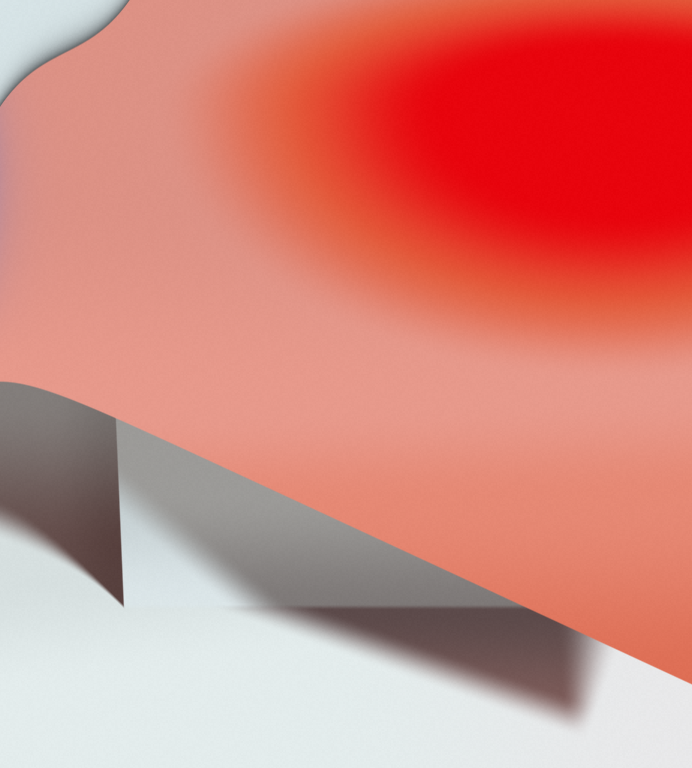
This background is drawn by a WebGL 1 fragment shader. Its source:

```glsl
precision highp float;
// A curved salmon sheet with a red glow, floating over a pale floor, a grey wall and soft shadows.
uniform vec2 u_resolution;

float hash(vec2 p) {
  return fract(sin(dot(p, vec2(12.99, 78.23))) * 43758.5);
}

// Soft step: 0 below -width, 1 above +width
float soft(float d, float width) {
  return smoothstep(-width, width, d);
}

// Lower rim of the sheet: a straight slope that levels out at the left
float lowerRim(float x) {
  return 0.5265 - 0.463 * x - 0.0235 * exp(-x / 0.05);
}

// Upper left rim of the sheet: an S-shaped curve
float upperRim(float x) {
  return 0.861 + x * (1.467 + x * (-11.2 + x * 43.7));
}

vec3 roomColor(vec2 p, float aa) {
  // Floor, with a faint shade close to the wall
  vec3 floorColor = mix(vec3(0.89, 0.925, 0.925), vec3(0.91, 0.91, 0.915), smoothstep(0.4, 0.9, p.x));
  floorColor -= 0.05 * smoothstep(0.1, 0.24, p.y - 0.12 * p.x);

  // Shadow on the floor, bounded by a slanted lower side and a blurred right side
  float slant = p.y - 0.2096 + 0.356 * (p.x - 0.332);
  float shadow = soft(slant - 0.004, 0.026);
  float sideX = 0.755 + 0.14 * (p.y - 0.0625);
  shadow *= 1.0 - soft(p.x - sideX, 0.018 + 0.22 * max(p.y - 0.05, 0.0));
  vec3 shadowColor = mix(vec3(0.36, 0.29, 0.29), vec3(0.49, 0.36, 0.35), smoothstep(0.21, 0.07, p.y));
  vec3 color = mix(floorColor, shadowColor, shadow);

  // Wall, with a lit wedge in its lower left corner
  vec3 wall = mix(vec3(0.49, 0.47, 0.465), vec3(0.61, 0.605, 0.595), smoothstep(0.2, 0.36, p.y));
  float wedge = 0.362 - 0.833 * (p.x - 0.156) - p.y;
  vec3 lit = mix(vec3(0.86, 0.9, 0.91), vec3(0.77, 0.81, 0.82), smoothstep(0.21, 0.36, p.y));
  wall = mix(wall, lit, soft(wedge, 0.035));
  float wallMask = soft(p.y - 0.2096, 0.004) * (1.0 - soft(p.x - 0.72, 0.03));
  color = mix(color, wall, wallMask);

  // Floor and dark panel to the left of the wall corner
  float cornerX = 0.151 + 0.0425 * (0.456 - p.y);
  float panelFoot = 0.323 - p.x * (0.41 + 1.8 * p.x);
  float blur = mix(0.026, 0.003, smoothstep(0.0, 0.16, p.x));
  vec3 panel = mix(vec3(0.39, 0.3, 0.29), vec3(0.51, 0.49, 0.48), smoothstep(0.28, 0.49, p.y));
  panel -= 0.05 * smoothstep(0.06, 0.16, p.x);
  vec3 leftSide = mix(floorColor, panel, soft(p.y - panelFoot, blur));
  return mix(color, leftSide, soft(cornerX - p.x, aa));
}

vec3 sheetColor(vec2 p) {
  // Salmon base: cooler at the left, palest along a fold, warmer below it
  vec3 color = mix(vec3(0.865, 0.57, 0.52), vec3(0.905, 0.6, 0.545), smoothstep(0.75, 0.48, p.y));
  float below = smoothstep(0.47, 0.34, p.y + 0.04 * (0.5 - p.x));
  color = mix(color, vec3(0.9, 0.535, 0.455), below);
  color = mix(color, vec3(0.87, 0.43, 0.33), smoothstep(0.35, 0.1, p.y));
  float violet = exp(-p.x / 0.025) * smoothstep(0.25, 0.0, abs(p.y - 0.77));
  color = mix(color, vec3(0.72, 0.54, 0.6), 0.7 * violet);

  // Glow: a wide ellipse, flatter above its centre
  vec2 offset = p - vec2(0.807, 0.857);
  float height = offset.y > 0.0 ? 0.2 : 0.335;
  float d = length(offset / vec2(0.57, height));
  color = mix(color, vec3(0.89, 0.36, 0.23), smoothstep(1.06, 0.7, d));
  return mix(color, vec3(0.91, 0.015, 0.05), smoothstep(0.8, 0.4, d));
}

void main() {
  vec2 p = gl_FragCoord.xy / u_resolution * vec2(0.902, 1.0);
  float aa = 1.0 / u_resolution.y;

  // Room below the sheet
  vec3 color = roomColor(p, aa);

  // Pale corner above the sheet, shaded along the rim
  float above = (p.y - upperRim(p.x)) * 0.75;
  vec3 corner = mix(vec3(0.84, 0.89, 0.9), vec3(0.36, 0.38, 0.39), exp(-max(above, 0.0) / 0.01));

  // Sheet between its two rims
  float under = (p.y - lowerRim(p.x)) * 0.9;
  color = mix(color, sheetColor(p), soft(under, aa));
  color = mix(color, corner, soft(above, aa));

  // Fine grain
  color += 0.012 * (hash(floor(p * 512.0)) - 0.5);
  gl_FragColor = vec4(color, 1.0);
}
```
